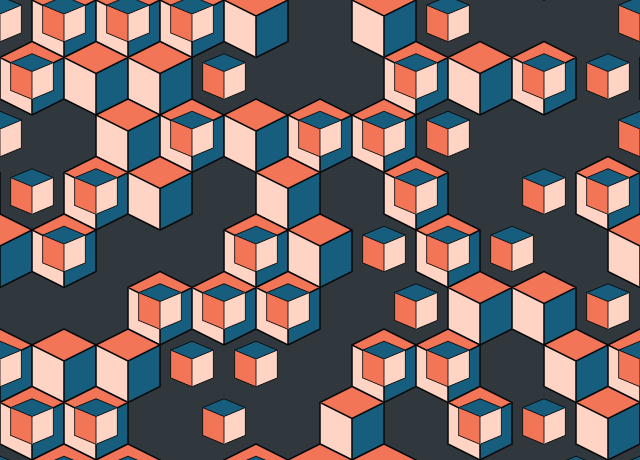
Write a WebGL 2 fragment shader that draws this pattern.

```glsl
#version 300 es
precision highp float;

uniform vec2 u_resolution;
out vec4 fragColor;

#define COLUMNS 10
#define ROW_PITCH 0.8984
#define BIG_SHARE 0.54
#define NESTED_SHARE 0.30
#define LONE_SHARE 0.20
#define BIG_STROKE 0.024
#define SMALL_STROKE 0.013
#define SEED 23u

const vec3 SLATE = vec3(0.188, 0.220, 0.242);
const vec3 BLUE  = vec3(0.090, 0.365, 0.492);
const vec3 CORAL = vec3(0.950, 0.458, 0.342);
const vec3 BLUSH = vec3(1.000, 0.833, 0.767);
const vec3 INK   = vec3(0.025, 0.030, 0.035);

// Half width, rise of the slanted edges, length of the upright edges
const vec3 BIG_SHAPE   = vec3(0.5, 0.25, 0.6484);
const vec3 SMALL_SHAPE = vec3(0.333, 0.139, 0.434);

// Integer hash of a cell, 0 to 1
float hash(ivec2 cell) {
    uint h = uint(cell.x + 64) * 1597334677u ^ (uint(cell.y + 64) + SEED) * 3812015801u;
    h = (h ^ (h >> 16)) * 2246822519u;
    h = (h ^ (h >> 13)) * 3266489917u;
    return float((h ^ (h >> 16)) >> 8) / 16777216.0;
}

// Rank of a cell within its row, so that every row keeps the shares
float rowRank(ivec2 cell) {
    float own = hash(cell);
    float rank = hash(ivec2(COLUMNS, cell.y));
    for (int i = 0; i < COLUMNS; i++) {
        rank += hash(ivec2(i, cell.y)) < own ? 1.0 : 0.0;
    }
    return rank / float(COLUMNS);
}

float coverage(float dist, float pixel) {
    return clamp(0.5 - dist / pixel, 0.0, 1.0);
}

// Outlined cube; q is measured from the front corner, y pointing down
vec3 drawCube(vec3 base, vec2 q, vec3 shape, float stroke, float pixel,
              vec3 top, vec3 left, vec3 right) {
    float slope = shape.y / shape.x;
    float unit = inversesqrt(1.0 + slope * slope);
    float side = abs(q.x);
    float lift = side * slope;

    // Silhouette and the three inner edges
    float lower = (q.y - shape.z + lift) * unit;
    float upper = (lift - 2.0 * shape.y - q.y) * unit;
    float outside = max(side - shape.x, max(lower, upper));
    float belowTop = (q.y + lift) * unit;
    float inner = min(abs(belowTop), max(side, -belowTop));
    float edge = min(abs(outside), max(inner, outside));

    vec3 walls = mix(right, left, coverage(q.x, pixel));
    vec3 face = mix(walls, top, coverage(belowTop, pixel));
    vec3 color = mix(base, face, coverage(outside, pixel));
    return mix(color, INK, coverage(edge - 0.5 * stroke, pixel));
}

void main() {
    // One unit is one column; y runs down from the top edge
    float pixel = float(COLUMNS) / u_resolution.x;
    vec2 p = vec2(gl_FragCoord.x, u_resolution.y - gl_FragCoord.y) * pixel;
    int nearRow = int(floor((p.y + 0.25) / ROW_PITCH));
    vec3 color = SLATE;

    // Staggered rows of cells around this point
    for (int j = -1; j <= 1; j++) {
        int row = nearRow + j;
        float shift = 0.5 * float(row & 1);
        int nearColumn = int(floor(p.x - shift + 0.5));
        for (int i = -1; i <= 1; i++) {
            int column = nearColumn + i;
            vec2 apex = vec2(float(column) + shift, float(row) * ROW_PITCH - 0.25);
            vec2 q = p - apex;
            float rank = rowRank(ivec2((column + COLUMNS) % COLUMNS, row));
            bool big = rank < BIG_SHARE;
            bool small = rank < NESTED_SHARE || (!big && rank < BIG_SHARE + LONE_SHARE);

            if (big) {
                color = drawCube(color, q - vec2(0.0, 0.5), BIG_SHAPE, BIG_STROKE,
                                 pixel, CORAL, BLUSH, BLUE);
            }
            if (small) {
                color = drawCube(color, q - vec2(0.0, 0.469), SMALL_SHAPE, SMALL_STROKE,
                                 pixel, BLUE, CORAL, BLUSH);
            }
        }
    }
    fragColor = vec4(color, 1.0);
}
```
